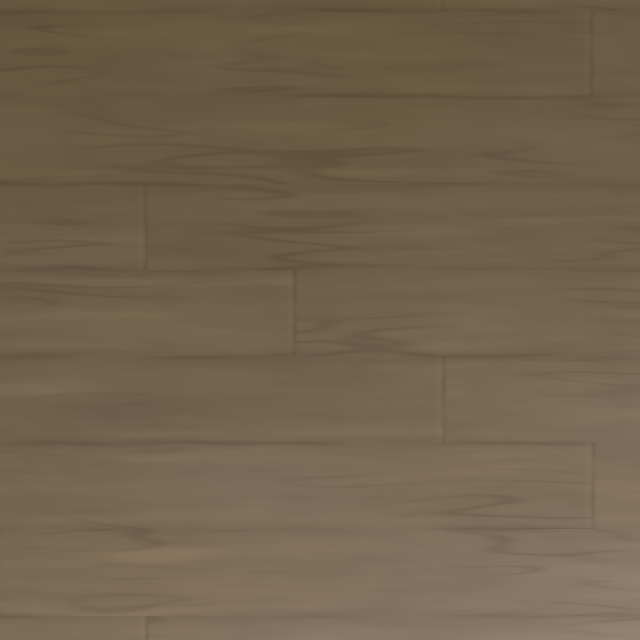
Write a Shadertoy shader that draws this texture.

```glsl
// Dim brown plank floor: long horizontal boards whose end joints step sideways
// row by row, with soft stretched gradient-noise grain, broken seams, and
// a sheen that brightens towards the lower right.

vec2 hashGradient(vec2 cell) {
    uvec2 q = uvec2(ivec2(cell)) * uvec2(1597334u, 3812015u);
    uint n = (q.x ^ q.y) * 1597334u;
    n = (n ^ (n >> 15)) * 2246822u;
    n ^= n >> 13;
    float angle = float(n & 65535u) / 65536.0 * 6.28319;
    return vec2(cos(angle), sin(angle));
}

float gradientNoise(vec2 p) {
    vec2 i = floor(p), f = p - i;
    vec2 u = f * f * f * (f * (f * 6.0 - 15.0) + 10.0);
    float a = dot(hashGradient(i), f);
    float b = dot(hashGradient(i + vec2(1, 0)), f - vec2(1, 0));
    float c = dot(hashGradient(i + vec2(0, 1)), f - vec2(0, 1));
    float d = dot(hashGradient(i + vec2(1, 1)), f - vec2(1, 1));
    return mix(mix(a, b, u.x), mix(c, d, u.x), u.y);
}

// Octaves of noise, each finer across the grain than along it
float grainNoise(vec2 p) {
    float sum = 0.0, amplitude = 1.0;
    for (int i = 0; i < 4; i++) {
        sum += amplitude * gradientNoise(p);
        p = p * vec2(1.8, 2.0) + vec2(17.3, 9.1);
        amplitude *= 0.6;
    }
    return sum;
}

// Soft line of the given half width
float softLine(float dist, float width) {
    return exp(-dist * dist / (width * width));
}

void mainImage(out vec4 fragColor, in vec2 fragCoord) {
    vec2 uv = fragCoord / iResolution.xy;

    // Board layout: each row's joint shifts left going up
    float rowCoord = (uv.y - 0.173) / 0.135;
    float row = floor(rowCoord);
    float along = (uv.x - 0.927 + 0.233 * row) / 1.163;
    float board = floor(along);
    float jointDist = (along - floor(along + 0.5)) * 1.163;
    float seamDist = (rowCoord - floor(rowCoord + 0.5)) * 0.135;

    // Sheen over the whole floor
    float depth = 1.0 - uv.y;
    float light = 0.04 + 0.08 * uv.x + 0.3 * depth
                + pow(depth, 2.5) * (0.2 + 0.4 * uv.x);
    vec3 color = mix(vec3(0.388, 0.328, 0.238), vec3(0.575, 0.505, 0.438), light);

    // Grain, offset per board and gently bent
    vec2 seed = vec2(row * 13.7 + board * 41.3, row * 7.9 + board * 23.1);
    vec2 p = uv;
    p.y += 0.012 * gradientNoise(uv * vec2(3.5, 9.0) + seed);
    float broad = grainNoise(p * vec2(2.2, 16.0) + seed);
    float fine = grainNoise(p * vec2(5.0, 48.0) + seed + 60.0);
    float mottle = grainNoise(uv * vec2(14.0, 26.0) + 90.0);
    float tone = 0.045 * broad + 0.026 * fine + 0.010 * mottle;

    // Sparse dark veins and pale glints
    float vein = gradientNoise(p * vec2(4.0, 42.0) + seed + 130.0);
    float patches = smoothstep(-0.1, 0.4, gradientNoise(uv * vec2(3.0, 8.0) + seed + 30.0));
    tone -= 0.075 * patches * softLine(vein - 0.12, 0.09);
    float glint = gradientNoise(p * vec2(2.0, 30.0) + seed + 170.0);
    tone += (0.03 + 0.05 * depth) * smoothstep(0.22, 0.55, glint);

    // Each board has a slightly different shade
    tone += 0.03 * gradientNoise(seed * 0.37 + 0.5);

    // Broken seams and end joints
    float waver = 0.003 * gradientNoise(uv * vec2(9.0, 4.0) + 210.0);
    float wear = smoothstep(-0.25, 0.45, gradientNoise(vec2(uv.x * 5.0, row * 3.3 + 0.4)));
    float seamWear = smoothstep(-0.2, 0.4, gradientNoise(uv * vec2(4.5, 5.0) + 240.0));
    tone -= 0.085 * seamWear * softLine(seamDist + waver, 0.0038);
    tone -= 0.025 * softLine(seamDist, 0.012);
    tone += 0.03 * wear * softLine(seamDist - 0.016 + waver, 0.006);
    float jointWear = 0.65 + 0.7 * gradientNoise(uv * vec2(6.0, 24.0) + 280.0);
    tone -= 0.085 * jointWear * softLine(jointDist + waver * 0.6, 0.0035);
    tone += 0.02 * softLine(jointDist + 0.008, 0.005);

    // Slow warm to mauve drift of the stain
    float drift = gradientNoise(uv * vec2(2.5, 6.0) + 320.0);
    color *= 1.0 + tone * 1.15;
    color += vec3(0.002, -0.002, -0.016) * drift;

    fragColor = vec4(clamp(color, 0.0, 1.0), 1.0);
}
```
